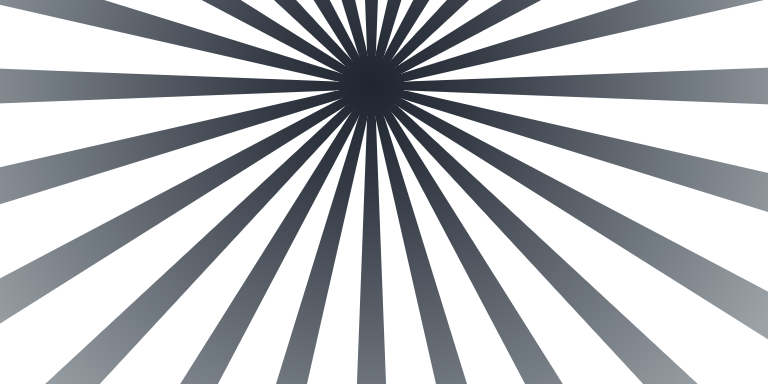
This background is drawn by a Shadertoy shader. Its source:

```glsl
// Sunburst of slate rays on white, spreading from a dark hub above the middle.
// The angle is folded into one sector, where a tapered strip is drawn by its
// signed distance; a radial gradient lightens the rays outward.

#define RAY_COUNT 24.0
#define CENTER vec2(0.4837, 0.776)  // fraction of the canvas
#define BASE_HALF_WIDTH 0.0082      // in canvas heights
#define RAY_SPREAD 0.0383           // half width gained per unit of length
#define MID_RADIUS 0.26
#define OUTER_RADIUS 1.2

const float TAU = 6.2831853;
const vec3 PAPER = vec3(1.0);
const vec3 HUB_COLOR = vec3(0.120, 0.145, 0.185);
const vec3 MID_COLOR = vec3(0.200, 0.225, 0.265);
const vec3 OUTER_COLOR = vec3(0.610, 0.640, 0.660);

// Signed distance to the nearest ray, negative inside
float rayDistance(vec2 p) {
    float sector = TAU / RAY_COUNT;
    float angle = atan(p.y, p.x);
    float folded = mod(angle + 0.5 * sector, sector) - 0.5 * sector;
    vec2 q = length(p) * vec2(cos(folded), abs(sin(folded)));
    float halfWidth = BASE_HALF_WIDTH + RAY_SPREAD * q.x;
    return (q.y - halfWidth) / sqrt(1.0 + RAY_SPREAD * RAY_SPREAD);
}

// Dark hub fading to pale grey
vec3 rayColor(float radius) {
    vec3 inner = mix(HUB_COLOR, MID_COLOR, min(radius / MID_RADIUS, 1.0));
    float outward = (radius - MID_RADIUS) / (OUTER_RADIUS - MID_RADIUS);
    return mix(inner, OUTER_COLOR, clamp(outward, 0.0, 1.0));
}

void mainImage(out vec4 fragColor, in vec2 fragCoord) {
    vec2 p = (fragCoord - CENTER * iResolution.xy) / iResolution.y;

    // Coverage over one pixel gives smooth edges
    float coverage = clamp(0.5 - rayDistance(p) * iResolution.y, 0.0, 1.0);
    fragColor = vec4(mix(PAPER, rayColor(length(p)), coverage), 1.0);
}
```
